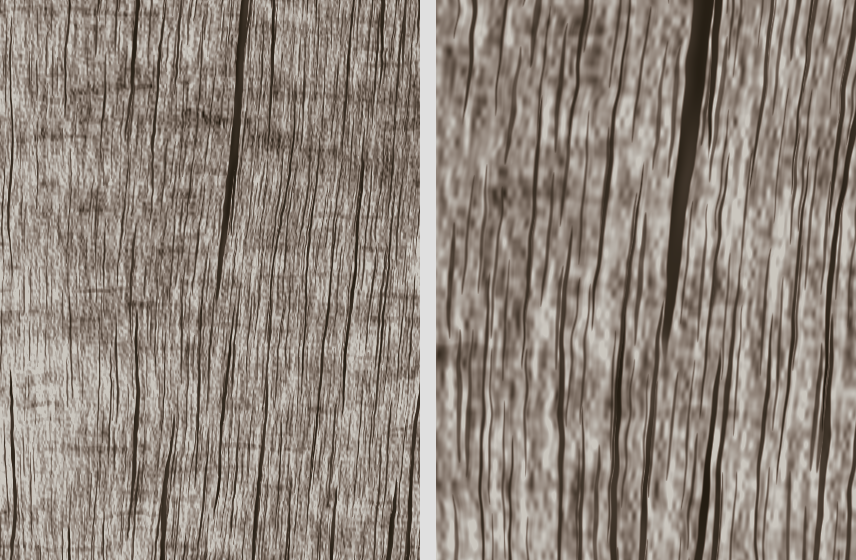
Left, the full canvas; right, a detail of the centre.
A Shadertoy shader for this texture:

```glsl
// Weathered grey-brown wood with leaning vertical grain, drying cracks and faint saw marks.

const vec3 DARK_WOOD = vec3(0.16, 0.13, 0.09);
const vec3 PALE_WOOD = vec3(0.74, 0.72, 0.69);
const vec3 WARM_TINT = vec3(0.027, -0.003, -0.010);

float hash(vec2 p) {
    vec3 q = fract(vec3(p.xyx) * 0.1031);
    q += dot(q, q.yzx + 33.33);
    return fract((q.x + q.y) * q.z);
}

float noise(vec2 p) {
    vec2 cell = floor(p), f = fract(p);
    f = f * f * (3.0 - 2.0 * f);
    float low = mix(hash(cell), hash(cell + vec2(1, 0)), f.x);
    float high = mix(hash(cell + vec2(0, 1)), hash(cell + vec2(1, 1)), f.x);
    return mix(low, high, f.y);
}

// Noise centred on zero
float ripple(vec2 p) {
    return noise(p) - 0.5;
}

// Bends the plane so that x runs across the fibres
vec2 grainSpace(vec2 p) {
    float lean = 0.075 * smoothstep(0.1, 0.6, p.x) + 0.006;
    float wave = 0.014 * ripple(p * vec2(3.0, 3.0)) + 0.005 * ripple(p * vec2(9.0, 10.0) + 7.0);
    float jag = 0.0024 * ripple(p * vec2(45.0, 50.0));
    return vec2(p.x - lean * p.y + wave + jag, p.y);
}

// Pointed opening: along runs from 0 to 1 between its tips
float slit(float side, float along, float halfWidth, float soft) {
    float taper = sqrt(max(4.0 * along * (1.0 - along), 0.0));
    float reach = halfWidth * taper;
    return (1.0 - smoothstep(reach - soft, reach + soft, abs(side))) * smoothstep(0.0, 0.35, taper);
}

// Columns of scattered slits, fewer towards the left
float crackLayer(vec2 g, float columns, float span, float halfWidth, float density, float soft) {
    float mask = 0.0;
    for (int i = -1; i <= 1; i++) {
        float column = floor(g.x * columns) + float(i);
        float y = g.y / span + 5.0 * hash(vec2(column, columns));
        vec2 id = vec2(column + columns * 3.0, floor(y));
        float f = fract(y);
        float start = 0.2 * hash(id + 11.0);
        float end = 1.0 - 0.2 * hash(id + 23.0);
        float tilt = 0.5 * (hash(id + 37.0) - 0.5) * (f - 0.5);
        float bend = 0.25 * ripple(vec2(g.y * 6.0, column));
        float centre = (column + 0.2 + 0.6 * hash(id + 41.0) + tilt + bend) / columns;
        float size = hash(id + 53.0);
        float width = halfWidth * mix(0.4, 1.0, size * size);
        width *= 0.75 + 0.5 * noise(vec2(g.y * 24.0, column));
        float chance = density * mix(0.5, 1.0, smoothstep(0.1, 0.5, column / columns));
        float present = step(hash(id + 67.0), chance);
        mask = max(mask, present * slit(g.x - centre, (f - start) / (end - start), width, soft));
    }
    return mask;
}

float allCracks(vec2 g, float soft) {
    float wide = crackLayer(g, 17.0, 0.80, 0.0062, 0.95, soft);
    float medium = crackLayer(g, 39.0, 0.33, 0.0028, 0.85, soft);
    float fine = crackLayer(g, 92.0, 0.13, 0.0018, 0.72, soft);
    float split = slit(g.x - 0.475, (g.y - 0.60) / 1.15, 0.0090, soft);
    return max(max(wide, split), max(0.9 * medium, 0.7 * fine));
}

// Raised fibre height, from long strands to short splinters
float fibreHeight(vec2 g) {
    float strands = 0.36 * ripple(g * vec2(130.0, 8.0));
    float splinters = 0.56 * ripple(g * vec2(185.0, 30.0) + 17.0);
    float grit = 0.50 * ripple(g * vec2(310.0, 125.0) + 31.0);
    return strands + splinters + grit;
}

// Large stains and faint horizontal saw marks
float weathering(vec2 p) {
    float stains = 0.25 * ripple(p * vec2(4.0, 5.0)) + 0.20 * ripple(p * vec2(13.0, 18.0) + 3.0);
    float bands = 0.20 * ripple(p * vec2(6.0, 24.0) + 9.0);
    float bow = 0.03 * ripple(p * vec2(9.0, 3.0)) + 0.008 * ripple(p * vec2(50.0, 9.0));
    float saw = smoothstep(0.66, 0.95, noise(vec2(p.x * 9.0, (p.y + bow) * 55.0)));
    float side = 0.10 * (1.0 - smoothstep(0.0, 0.45, p.x));
    return stains + bands - 0.20 * saw + side - 0.08 * smoothstep(0.7, 1.3, p.y);
}

float knot(vec2 p, vec2 centre, float radius) {
    vec2 d = (p - centre) * vec2(1.0, 0.75);
    d += 0.012 * ripple(p * 45.0);
    return 1.0 - smoothstep(0.3 * radius, radius, length(d));
}

vec3 woodColour(float tone) {
    float t = clamp(tone, -0.10, 1.10);
    float middle = max(4.0 * t * (1.0 - t), 0.0);
    return mix(DARK_WOOD, PALE_WOOD, t) + WARM_TINT * middle;
}

void mainImage(out vec4 fragColor, in vec2 fragCoord) {
    vec2 p = fragCoord / iResolution.x;
    vec2 g = grainSpace(p);
    float soft = 0.0006 + 0.4 / iResolution.x;

    // Surface lit from the upper right
    float height = fibreHeight(g);
    float relief = height - fibreHeight(g + vec2(0.003, 0.003));
    float tone = 0.775 + 0.72 * height + 0.34 * relief + weathering(p);

    // Openings, with light caught on their right edge
    float crack = allCracks(g, soft);
    float rim = max(allCracks(g - vec2(0.004, 0.0), soft) - crack, 0.0);
    tone += 0.10 * rim;
    tone -= 0.35 * knot(p, vec2(0.79, 0.14), 0.03);
    float depth = -0.04 + 0.18 * noise(g * vec2(90.0, 12.0));
    tone = mix(tone, depth, crack);

    fragColor = vec4(woodColour(tone), 1.0);
}
```
